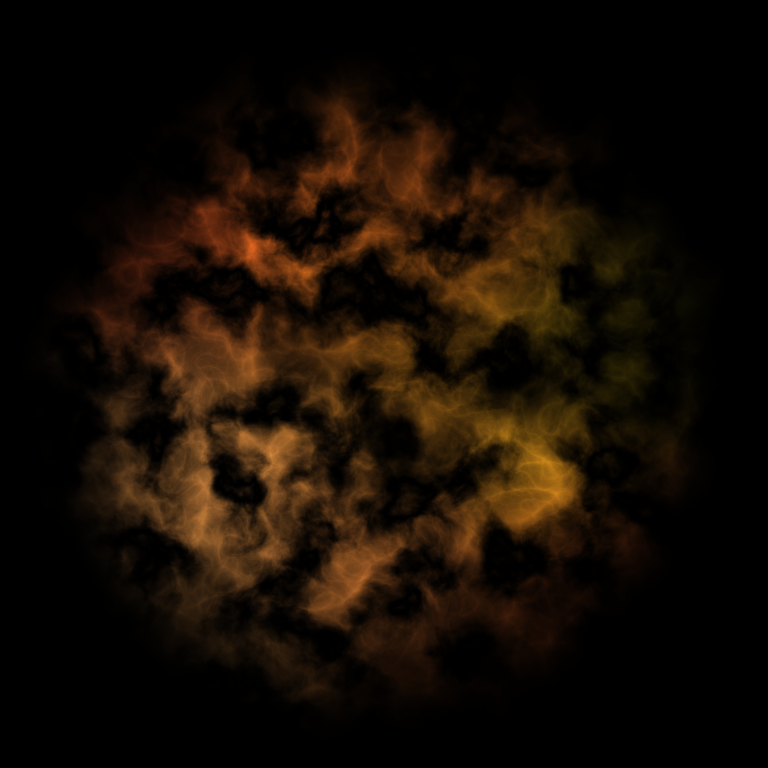
Give the GLSL for this background, as a Shadertoy shader.

```glsl
// Draws a round, glowing nebula of ember, amber, olive and tan dust with fine filaments.

const vec2  CLOUD_CENTER   = vec2(0.490, 0.490);
const float CLOUD_CORE     = 0.20;   // radius of full brightness
const float CLOUD_EDGE     = 0.47;   // radius where the dust ends
const float DUST_SCALE     = 11.5;   // dust clumps across the canvas
const float FILAMENT_SCALE = 9.0;    // filament loops across the canvas
const float GLOW_DECAY     = 2.0;    // falloff of the haze around creases
const float LINE_DECAY     = 15.0;   // higher gives thinner filaments
const float WARP_AMOUNT    = 0.018;
const float VOID_LEVEL     = 0.40;   // higher gives fewer dark voids
const float EXPOSURE       = 1.50;
const float COMPRESSION    = 0.35;   // softens the brightest light
const int   OCTAVES        = 6;

const vec3 RED    = vec3(0.70, 0.24, 0.10);
const vec3 ORANGE = vec3(0.88, 0.41, 0.12);
const vec3 SIENNA = vec3(0.66, 0.30, 0.09);
const vec3 AMBER  = vec3(0.68, 0.42, 0.08);
const vec3 OLIVE  = vec3(0.42, 0.36, 0.03);
const vec3 GOLD   = vec3(0.82, 0.56, 0.10);
const vec3 TAN    = vec3(0.77, 0.49, 0.23);
const vec3 RUST   = vec3(0.56, 0.23, 0.08);

vec2 hashGradient(vec2 cell) {
    float h = fract(sin(dot(cell, vec2(127.1, 311.7))) * 43758.5453);
    float angle = 6.28318 * h;
    return vec2(cos(angle), sin(angle));
}

float gradientNoise(vec2 p) {
    vec2 i = floor(p), f = fract(p);
    vec2 u = f * f * f * (f * (f * 6.0 - 15.0) + 10.0);
    vec2 e = vec2(0.0, 1.0);
    float a = dot(hashGradient(i), f);
    float b = dot(hashGradient(i + e.yx), f - e.yx);
    float c = dot(hashGradient(i + e.xy), f - e.xy);
    float d = dot(hashGradient(i + e.yy), f - e.yy);
    return mix(mix(a, b, u.x), mix(c, d, u.x), u.y);
}

// x: smooth sum, y: creased sum, z: thin lines along the creases
vec3 fractalNoise(vec2 p) {
    vec3 total = vec3(0.0);
    float amplitude = 1.0;
    mat2 turn = mat2(0.8, 0.6, -0.6, 0.8);
    for (int i = 0; i < OCTAVES; i++) {
        float n = gradientNoise(p);
        total += amplitude * vec3(n, abs(n), exp(-LINE_DECAY * abs(n)));
        p = turn * p * 2.0 + 17.3;
        amplitude *= 0.52;
    }
    return total;
}

float softSpot(vec2 p, vec2 center, float radius) {
    vec2 q = (p - center) / radius;
    return exp(-dot(q, q));
}

// Adds one soft colour region to a weighted sum (rgb, weight)
void addRegion(inout vec4 sum, vec2 p, vec2 center, float radius, vec3 color) {
    sum += vec4(color, 1.0) * softSpot(p, center, radius);
}

vec3 dustTint(vec2 p) {
    vec4 sum = vec4(AMBER, 1.0) * 0.03;
    addRegion(sum, p, vec2(0.20, 0.69), 0.13, RED);
    addRegion(sum, p, vec2(0.40, 0.69), 0.13, ORANGE);
    addRegion(sum, p, vec2(0.61, 0.76), 0.14, SIENNA);
    addRegion(sum, p, vec2(0.54, 0.53), 0.15, AMBER);
    addRegion(sum, p, vec2(0.79, 0.57), 0.15, OLIVE);
    addRegion(sum, p, vec2(0.69, 0.39), 0.08, GOLD);
    addRegion(sum, p, vec2(0.25, 0.37), 0.19, TAN);
    addRegion(sum, p, vec2(0.50, 0.28), 0.11, mix(ORANGE, TAN, 0.6));
    addRegion(sum, p, vec2(0.80, 0.28), 0.13, RUST);
    addRegion(sum, p, vec2(0.60, 0.15), 0.12, RUST * 0.6);
    return sum.rgb / sum.a;
}

// Broad bright banks and dim hollows of the cloud
float relief(vec2 p) {
    float banks = softSpot(p, vec2(0.25, 0.65), 0.08)
                + softSpot(p, vec2(0.40, 0.68), 0.08)
                + softSpot(p, vec2(0.71, 0.38), 0.08)
                + softSpot(p, vec2(0.28, 0.31), 0.11);
    float hollows = softSpot(p, vec2(0.53, 0.41), 0.06)
                  + softSpot(p, vec2(0.40, 0.56), 0.07)
                  + softSpot(p, vec2(0.69, 0.49), 0.05);
    return 1.0 + 0.45 * banks - 0.65 * hollows;
}

void mainImage(out vec4 fragColor, in vec2 fragCoord) {
    vec2 p = (fragCoord - 0.5 * iResolution.xy)
           / min(iResolution.x, iResolution.y) + 0.5;

    // Bend the domain so that dust and filaments curl
    vec2 bend = vec2(gradientNoise(p * 9.0 + 3.7), gradientNoise(p * 9.0 + 41.2));
    vec2 ripple = vec2(gradientNoise(p * 31.0 + 5.1), gradientNoise(p * 31.0 + 77.6));
    vec2 q = p + WARP_AMOUNT * (bend + 0.4 * ripple);

    // Folded dust leaves dark voids with dim hearts
    float dust = fractalNoise(q * DUST_SCALE + 8.4).x;
    float mass = smoothstep(0.0, 0.90, abs(dust + VOID_LEVEL));

    // Hazy creases topped with thin filaments
    vec3 crease = fractalNoise(q * FILAMENT_SCALE + 63.1);
    float filaments = 0.20 + 0.50 * exp(-GLOW_DECAY * crease.y) + 0.25 * crease.z;

    // Ragged round falloff
    float radius = length(p - CLOUD_CENTER) + 0.04 * bend.x;
    float envelope = 1.0 - smoothstep(CLOUD_CORE, CLOUD_EDGE, radius);

    float light = EXPOSURE * mass * filaments * envelope * relief(p);
    light /= 1.0 + COMPRESSION * light;
    fragColor = vec4(dustTint(p + 0.03 * bend) * light, 1.0);
}
```
